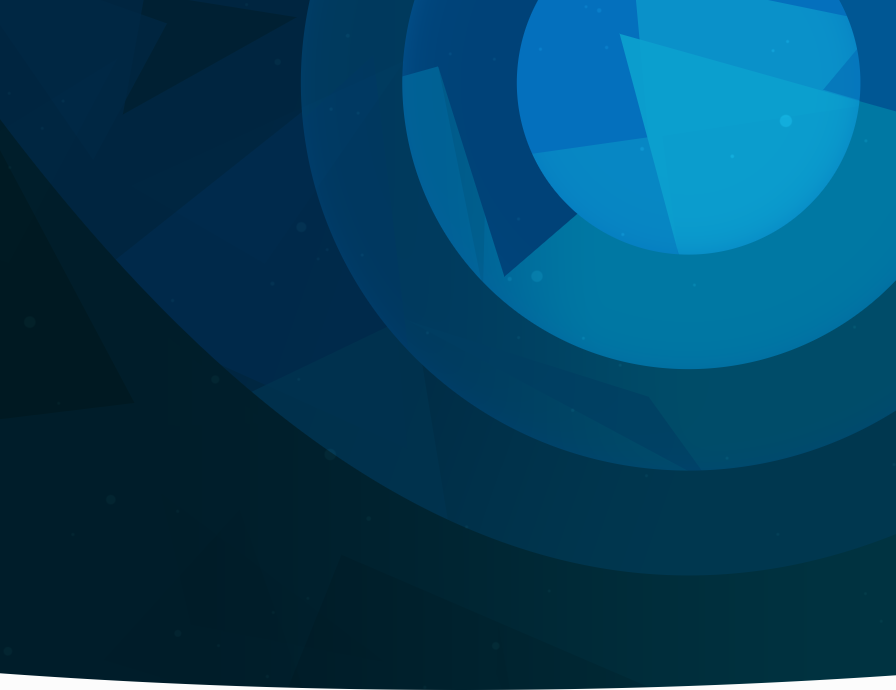
A WebGL 1 fragment shader for this background:

```glsl
precision highp float;
// Nested blue discs over a dark curved slope, crossed by translucent facets and faint dust.
uniform vec2 u_resolution;

#define CENTER vec2(99.8, 88.0)
#define DISC_R 24.9
#define RING_R 41.5
#define HALO_R 56.2
#define SLOPE_BEND 0.00664
#define NIGHT vec3(0.0, 0.115, 0.165)
#define NAVY vec3(0.0, 0.145, 0.25)
#define DEEP_BLUE vec3(0.0, 0.26, 0.47)
#define TEAL vec3(0.0, 0.47, 0.64)
#define AZURE vec3(0.015, 0.44, 0.74)
#define CYAN vec3(0.045, 0.63, 0.81)
#define DUST_COUNT 64

float pixel; // one pixel in canvas units (height = 100)

vec3 hash3(float n) {
  vec3 h = fract(vec3(n) * vec3(0.1031, 0.1030, 0.0973));
  h += dot(h, h.yzx + 33.33);
  return fract((h.xxy + h.yzz) * h.zyx);
}

// Coverage from a signed distance, positive inside
float cover(float d) { return clamp(d / pixel + 0.5, 0.0, 1.0); }

float side(vec2 p, vec2 a, vec2 b) {
  vec2 e = normalize(b - a);
  return e.x * (p.y - a.y) - e.y * (p.x - a.x);
}

float facet(vec2 p, vec2 a, vec2 b, vec2 c) {
  float turn = sign(side(c, a, b));
  return cover(min(min(side(p, a, b) * turn, side(p, b, c) * turn), side(p, c, a) * turn));
}

// Blue tint just inside a circular edge
vec3 rim(vec3 color, float depth, vec3 tint) {
  return mix(color, tint, 0.32 * exp(-max(depth, 0.0) / 2.2));
}

vec3 ground(vec2 p) {
  vec3 c = mix(NIGHT, vec3(0.0, 0.20, 0.255), smoothstep(20.0, 135.0, p.x));
  c = mix(c, vec3(0.0, 0.095, 0.125), 0.8 * facet(p, vec2(-2.0, 82.0), vec2(19.5, 41.6), vec2(-2.0, 39.0)));
  c *= 1.0 - 0.09 * facet(p, vec2(49.5, 19.6), vec2(40.0, -4.0), vec2(95.0, 0.0));
  return c;
}

vec3 slope(vec2 p) {
  vec3 c = mix(NAVY, vec3(0.0, 0.215, 0.31), smoothstep(25.0, 115.0, p.x + 0.35 * (60.0 - p.y)));
  c = mix(c, vec3(0.0, 0.165, 0.30), 0.8 * facet(p, vec2(54.1, 92.0), vec2(10.0, 57.0), vec2(59.0, 35.0)));
  c = mix(c, vec3(0.0, 0.20, 0.31), 0.75 * facet(p, vec2(36.0, 43.0), vec2(60.0, 54.5), vec2(66.0, 18.0)));
  c = mix(c, NIGHT, 0.6 * facet(p, vec2(21.0, 101.0), vec2(43.0, 97.5), vec2(17.8, 83.4)));
  c = mix(c, vec3(0.0, 0.155, 0.27), 0.7 * facet(p, vec2(-8.0, 108.0), vec2(24.2, 96.6), vec2(13.5, 76.8)));
  return c;
}

vec3 halo(vec2 p) {
  vec3 c = mix(vec3(0.0, 0.225, 0.365), vec3(0.0, 0.30, 0.41), smoothstep(55.0, 105.0, p.x));
  c = mix(c, vec3(0.0, 0.215, 0.38), 0.6 * facet(p, vec2(54.1, 92.0), vec2(30.0, 70.0), vec2(59.3, 48.0)));
  c = mix(c, vec3(0.0, 0.24, 0.38), 0.7 * facet(p, vec2(59.2, 53.5), vec2(94.0, 42.5), vec2(103.0, 30.0)));
  return c;
}

vec3 ring(vec2 p) {
  vec3 c = mix(vec3(0.0, 0.38, 0.58), TEAL, smoothstep(62.0, 88.0, p.x));
  c *= 1.0 - 0.07 * facet(p, vec2(63.5, 90.4), vec2(70.5, 79.0), vec2(70.0, 58.0));
  float shade = facet(p, vec2(63.5, 90.4), vec2(73.1, 59.9), vec2(130.0, 108.9))
              + facet(p, vec2(40.0, 83.8), vec2(130.0, 109.0), vec2(40.0, 130.0));
  c = mix(c, DEEP_BLUE, min(shade, 1.0));
  return mix(c, vec3(0.0, 0.34, 0.58), facet(p, vec2(89.8, 95.1), vec2(140.0, 81.0), vec2(140.0, 120.0)));
}

vec3 disc(vec2 p) {
  vec3 c = mix(AZURE, vec3(0.03, 0.54, 0.77), 0.9 * facet(p, vec2(70.0, 76.7), vec2(96.0, 80.4), vec2(100.0, 50.0)));
  c = mix(c, vec3(0.04, 0.57, 0.79), facet(p, vec2(91.8, 104.0), vec2(94.0, 80.0), vec2(160.0, 90.0)));
  c = mix(c, CYAN, 0.92 * facet(p, vec2(89.8, 95.1), vec2(140.0, 81.0), vec2(100.0, 57.0)));
  c = mix(c, vec3(0.02, 0.46, 0.73), 0.85 * facet(p, vec2(119.3, 87.0), vec2(131.0, 101.0), vec2(131.0, 83.6)));
  return c;
}

void main() {
  pixel = 100.0 / u_resolution.y;
  vec2 p = gl_FragCoord.xy * pixel;
  float r = length(p - CENTER);

  // Slope bounded below by a parabola
  float dx = p.x - CENTER.x;
  float rise = (p.y - 16.6 - SLOPE_BEND * dx * dx) / length(vec2(1.0, 2.0 * SLOPE_BEND * dx));
  vec3 color = mix(ground(p), slope(p), cover(rise));

  // Concentric layers
  color = mix(color, rim(halo(p), HALO_R - r, DEEP_BLUE), cover(HALO_R - r));
  color = mix(color, rim(ring(p), RING_R - r, AZURE * 0.85), cover(RING_R - r));
  color = mix(color, rim(disc(p), DISC_R - r, AZURE), cover(DISC_R - r));

  // Large dim facets and drifting dust
  for (int i = 0; i < 8; i++) {
    vec3 h = hash3(float(i) + 3.0), k = hash3(float(i) + 41.0);
    vec2 a = vec2(130.0, 75.0) * h.xy;
    float m = facet(p, a, a + 45.0 * (k.xy - 0.5), a + 45.0 * (k.yz - 0.3));
    color *= 1.0 + 0.07 * (h.z - 0.5) * m;
  }
  for (int i = 0; i < DUST_COUNT; i++) {
    vec3 h = hash3(float(i) + 101.0);
    float size = 0.2 + 0.7 * pow(h.z, 6.0);
    float spot = smoothstep(size + pixel, size - pixel, length(p - h.xy * vec2(130.0, 100.0)));
    color += spot * 0.12 * vec3(0.25, 0.6, 0.55) * (0.3 + color.g);
  }

  // White lower border
  float border = 0.00054 * (p.x - 67.0) * (p.x - 67.0) - p.y;
  gl_FragColor = vec4(mix(color, vec3(0.99), cover(border)), 1.0);
}
```
